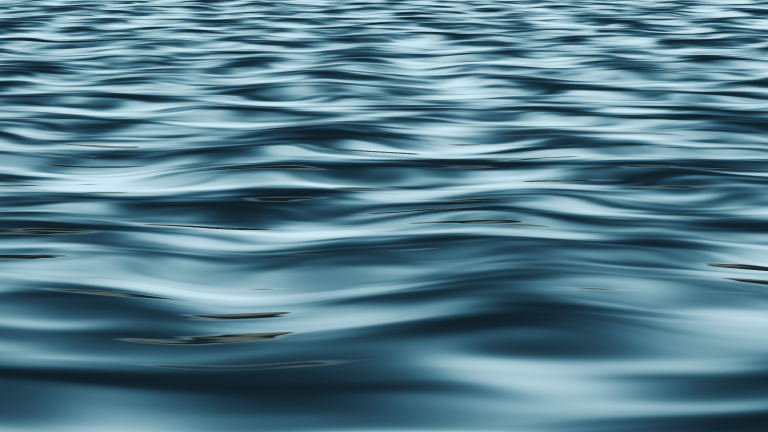
Give the GLSL for this texture, as a Shadertoy shader.

```glsl
#define HORIZON 1.16
#define WAVE_SCALE vec2(1.35, 32.0)
#define DEPTH_POWER -0.35
#define STEEPNESS 0.7
#define CONTRAST 4.1
#define NEAR_BIAS -0.65
#define FAR_BIAS 0.25
#define SLIVER_LEVEL 0.40
#define SAMPLES 4

float hash(vec2 p) {
    return fract(sin(dot(p, vec2(127.1, 311.7))) * 43758.5);
}

// Dot product of a random unit gradient with the offset from its corner
float corner(vec2 cell, vec2 offset) {
    float angle = 6.2832 * hash(cell);
    return dot(vec2(cos(angle), sin(angle)), offset);
}

float noise(vec2 p) {
    vec2 i = floor(p), f = fract(p);
    vec2 w = f * f * f * (f * (f * 6.0 - 15.0) + 10.0);
    vec2 e = vec2(1.0, 0.0);
    return mix(mix(corner(i, f), corner(i + e.xy, f - e.xy), w.x),
               mix(corner(i + e.yx, f - e.yx), corner(i + e.xx, f - e.xx), w.x), w.y);
}

// Dark to light water tones, each filling an equal span of tone
vec3 waterColor(float tone) {
    vec3 ramp[6] = vec3[6](
        vec3(0.10, 0.21, 0.27), vec3(0.18, 0.35, 0.43), vec3(0.29, 0.49, 0.56),
        vec3(0.44, 0.62, 0.68), vec3(0.58, 0.73, 0.78), vec3(0.70, 0.82, 0.86));
    float s = tone * 6.0 - 0.5;
    vec3 color = ramp[0];
    for (int i = 1; i < 6; i++)
        color = mix(color, ramp[i], clamp(s - float(i - 1), 0.0, 1.0));
    return color * (1.0 + 0.9 * min(s, 0.0)) + 0.22 * max(s - 5.0, 0.0);
}

vec3 water(vec2 uv) {
    // Perspective: waves shrink towards the horizon
    float depth = HORIZON - uv.y;
    vec2 p = vec2(uv.x / depth, pow(depth, DEPTH_POWER)) * WAVE_SCALE;
    float rippled = smoothstep(0.1, 0.6, uv.y);

    // Bend the wave fronts gently, then steepen the upper edge of each crest
    p.y += 0.6 * noise(p * vec2(0.9, 0.3) + 17.0);
    vec2 flat_p = p;
    p.y += STEEPNESS * noise(p + 3.0);
    p.y += 0.25 * rippled * noise(p * vec2(1.6, 1.9) + 41.0);

    // Swell, waves and ripples
    float height = noise(p + 3.0);
    height += mix(0.4, 0.6, rippled) * noise(p * vec2(1.4, 1.9) + vec2(0.12 * p.y, 41.0));
    height += mix(0.12, 0.46, rippled) * noise(p * vec2(2.3, 3.6) + vec2(-0.15 * p.y, 73.0));
    height += 0.22 * rippled * noise(p * vec2(3.9, 7.1) + 91.0);

    float bias = mix(NEAR_BIAS, FAR_BIAS, uv.y);
    float tone = 1.0 / (1.0 + exp(-1.7 * (CONTRAST * height + bias)));
    vec3 color = waterColor(tone);

    // Thin flat reflected slivers with ragged edges, a bright rim and olive streaks
    float fine = noise(flat_p * vec2(3.3, 11.0) + 29.0);
    float sliver = noise(flat_p * vec2(1.0, 3.4) + 57.0) + 0.14 * fine;
    float band = smoothstep(0.1, 0.2, uv.y) * (1.0 - smoothstep(0.6, 0.75, uv.y));
    float rim = smoothstep(SLIVER_LEVEL - 0.09, SLIVER_LEVEL, sliver) * band;
    float body = smoothstep(SLIVER_LEVEL, SLIVER_LEVEL + 0.03, sliver) * band;
    vec3 reflection = mix(vec3(0.05, 0.10, 0.11), vec3(0.32, 0.38, 0.35),
                          smoothstep(0.05, 0.35, fine));
    color = mix(color, vec3(0.66, 0.79, 0.83), 0.35 * rim);
    return mix(color, reflection, 0.92 * body);
}

void mainImage(out vec4 fragColor, in vec2 fragCoord) {
    // Average a few samples per pixel to keep distant ripples clean
    vec3 color = vec3(0.0);
    for (int i = 0; i < SAMPLES; i++) {
        float k = (float(i) + 0.5) / float(SAMPLES);
        vec2 jitter = vec2(fract(k * 2.0 + 0.25), k) - 0.5;
        vec2 uv = (fragCoord + jitter) / iResolution.y;
        uv.x -= 0.5 * iResolution.x / iResolution.y;
        color += water(uv);
    }
    fragColor = vec4(color / float(SAMPLES), 1.0);
}
```
